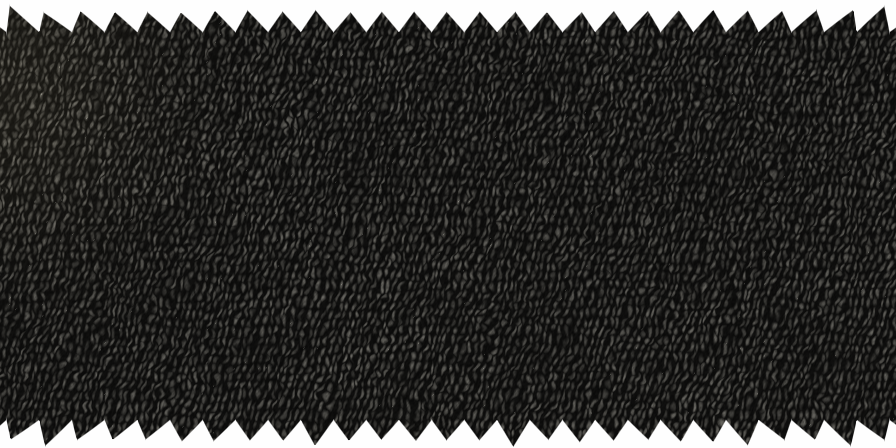
A Shadertoy shader for this texture:

```glsl
#define TEETH 13.7
#define TOOTH_HEIGHT 0.046
#define TOOTH_VALLEY 0.072
#define STITCHES vec2(66.0, 48.0)
#define STITCH_RADII vec2(0.40, 0.70)
#define STITCH_SLANT 0.34
#define FIBRE_CONTRAST 0.09
#define YARN_GAIN 0.29
#define GAP_SHADE 0.052
#define YARN_TINT vec3(1.0, 0.985, 0.93)
#define PAPER vec3(0.995)

float hash(vec2 p) {
    return fract(sin(dot(p, vec2(127.1, 311.7))) * 43758.5453);
}

float noise(vec2 p) {
    vec2 i = floor(p), f = fract(p);
    f = f * f * (3.0 - 2.0 * f);
    return mix(mix(hash(i), hash(i + vec2(1, 0)), f.x),
               mix(hash(i + vec2(0, 1)), hash(i + vec2(1, 1)), f.x), f.y);
}

// Height of the cut edge, with teeth fanning out toward the sides
float pinkedEdge(float x, float seed) {
    float u = (x - 1.0) * TEETH + 0.5;
    float id = floor(u), f = fract(u);
    float side = x - 1.0;
    float tip = clamp(0.5 + 0.42 * side * abs(side) + 0.12 * (hash(vec2(id, seed)) - 0.5), 0.1, 0.9);
    float tooth = min(f / tip, (1.0 - f) / (1.0 - tip));
    float size = 0.94 + 0.14 * hash(vec2(id, seed + 5.0));
    size += 0.25 * step(0.94, hash(vec2(id, seed + 9.0)));
    return tooth * TOOTH_HEIGHT * size;
}

// Brightest of the slanted loops near a point
float knit(vec2 p) {
    vec2 q = p * STITCHES;
    q += 0.9 * (vec2(noise(p * 17.0), noise(p * 15.0 + 40.0)) - 0.5);
    q += 0.5 * (vec2(noise(p * 75.0 + 9.0), noise(p * 60.0 + 70.0)) - 0.5);
    float row = floor(q.y), light = 0.0;
    for (int j = -1; j <= 1; j++) {
        float r = row + float(j);
        float shift = 0.5 * mod(r, 2.0);
        float column = floor(q.x + shift);
        for (int i = -1; i <= 1; i++) {
            vec2 cell = vec2(column + float(i), r);
            vec2 jitter = vec2(hash(cell), hash(cell + 31.0)) - 0.5;
            vec2 d = q - cell - 0.5 + vec2(shift, 0.0) - jitter * vec2(0.40, 0.35);
            d.x -= d.y * (STITCH_SLANT + 0.5 * (hash(cell + 57.0) - 0.5));
            float body = smoothstep(1.0, 0.15, length(d / STITCH_RADII));
            light = max(light, body * mix(0.45, 1.0, hash(cell + 83.0)));
        }
    }
    return light;
}

// Sparse pale lint
float lint(vec2 p) {
    vec2 q = p * 70.0, cell = floor(q);
    vec2 d = fract(q) - 0.3 - 0.4 * vec2(hash(cell + 3.0), hash(cell + 7.0));
    d.x -= 0.5 * d.y;
    return step(0.972, hash(cell + 19.0)) * smoothstep(1.0, 0.2, length(d / vec2(0.13, 0.24)));
}

void mainImage(out vec4 fragColor, in vec2 fragCoord) {
    vec2 p = fragCoord / iResolution.y;

    // Yarn, fibres and broad unevenness
    float fibre = noise(vec2(p.x - 0.3 * p.y, p.y) * vec2(330.0, 190.0)) - 0.5;
    float broad = 0.88 + 0.24 * noise(p * 5.0 + 12.0);
    float loops = knit(p);
    float shade = GAP_SHADE + YARN_GAIN * loops * broad;
    shade += FIBRE_CONTRAST * fibre * (0.35 + loops);
    shade += 0.17 * lint(p);
    vec3 cloth = max(shade, 0.025) * YARN_TINT;

    // Faint warm glow in the upper left
    cloth += vec3(0.055, 0.050, 0.035) * exp(-9.0 * dot(p - vec2(0.0, 0.82), p - vec2(0.0, 0.82)));

    // Zigzag cut along both long sides
    float top = 1.0 - TOOTH_VALLEY + pinkedEdge(p.x, 2.0) - p.y;
    float bottom = p.y - TOOTH_VALLEY + 0.009 + pinkedEdge(p.x, 14.0);
    float topMask = smoothstep(-0.6, 0.6, top / fwidth(top));
    float bottomMask = smoothstep(-0.6, 0.6, bottom / fwidth(bottom));
    fragColor = vec4(mix(PAPER, cloth, topMask * bottomMask), 1.0);
}
```
